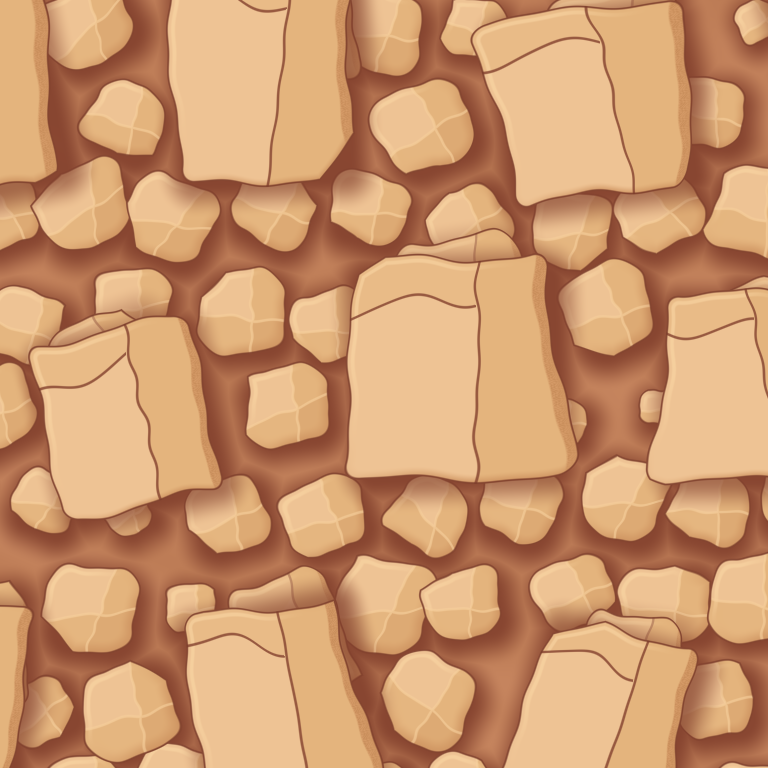
Reproduce this texture procedurally as a WebGL 1 fragment shader.

```glsl
precision highp float;
// Sandstone blocks and chipped pebbles lying on shaded reddish clay.
uniform vec2 u_resolution;

const vec3 CREAM = vec3(0.935, 0.765, 0.58);
const vec3 HONEY = vec3(0.89, 0.70, 0.48);
const vec3 TAN = vec3(0.81, 0.58, 0.38);
const vec3 UMBER = vec3(0.51, 0.25, 0.175);

float hash(vec2 p) { return fract(sin(dot(p, vec2(127.1, 311.7))) * 43758.5); }

vec2 turn(vec2 p, float a) {
  return vec2(p.x * cos(a) + p.y * sin(a), p.y * cos(a) - p.x * sin(a));
}

float slab(vec2 p, vec2 halfSize, float corner) {
  vec2 q = abs(p) - halfSize + corner;
  return length(max(q, 0.0)) + min(max(q.x, q.y), 0.0) - corner;
}

// Jittered centre of a cell, with every other row shifted
vec2 scatter(vec2 cell, float jitter) {
  vec2 r = vec2(hash(cell), hash(cell + 17.3)) - 0.5;
  return cell + 0.5 + r * jitter + vec2(mod(cell.y, 2.0) * 0.5 - 0.25, 0.0);
}

void placeBlock(vec2 cell, out vec2 centre, out vec2 halfSize, out float angle) {
  centre = scatter(cell, 0.2) * 0.41;
  halfSize = vec2(0.105, 0.115) + 0.035 * vec2(hash(cell + 3.1), hash(cell + 5.7));
  angle = (hash(cell + 9.2) - 0.4) * 0.75;
}

float blockDistance(vec2 p) {
  float nearest = 1.0, angle;
  vec2 home = floor(p / 0.41), centre, halfSize;
  for (int j = -1; j <= 1; j++) for (int i = -1; i <= 1; i++) {
    placeBlock(home + vec2(i, j), centre, halfSize, angle);
    nearest = min(nearest, slab(turn(p - centre, angle), halfSize, 0.02));
  }
  return nearest;
}

// Adds one stone to the layer and its shadow to the ground shade
void paintStone(inout vec4 layer, inout float shade, vec2 p, vec2 halfSize, float seed, float blocky) {
  float size = min(halfSize.x, halfSize.y);
  float corner = size * mix(0.62, 0.17, blocky);
  float shadow = 1.0 - smoothstep(-0.012, 0.034, slab(p + vec2(-0.007, 0.01), halfSize, corner));
  shade = max(shade, shadow);
  layer.rgb = mix(layer.rgb, UMBER, shadow * blocky * 0.65);
  // Tapered, wavy outline with one chipped corner
  p.x *= 1.0 + 0.13 * sin(seed * 3.0) * p.y / halfSize.y;
  vec2 q = p.yx / size;
  p += size * (0.045 * sin(q * vec2(3.1, 3.7) + seed) + 0.012 * sin(q * vec2(10.3, 9.1) + seed * 2.0));
  vec2 chip = vec2(cos(seed * 5.0), sin(seed * 5.0));
  float d = max(slab(p, halfSize, corner), dot(p, chip) - size * mix(0.98, 1.28, blocky));
  vec2 n = p / halfSize;
  // Facets: shaded side, and a front (pebbles) or a broken cap (blocks)
  float bend = 0.05 * sin(4.0 * n.y + seed) + 0.015 * sin(13.0 * n.y + seed);
  float side = n.x - 0.22 - 0.22 * n.y * sin(seed) - bend;
  float ledge = 0.2 * n.x * sin(seed * 1.7) + 0.05 * sin(5.0 * n.x + seed);
  float cap = n.y - 0.62 + ledge;
  float front = -0.15 - n.y + ledge * 1.5;
  float onSide = smoothstep(-0.03, 0.03, side);
  float onFront = smoothstep(-0.04, 0.04, front) * (1.0 - blocky);
  vec3 col = mix(CREAM, HONEY, onSide * 0.9);
  col = mix(col, mix(HONEY, TAN, onSide * 0.35), onFront * 0.8);
  col = mix(col, HONEY, blocky * smoothstep(-0.02, 0.02, cap) * (1.0 - onSide) * 0.5);
  // Grainy right edge of blocks, soft lower rims and upper glints
  float grain = sin(p.x * 910.0 + 3.0 * sin(p.y * 530.0)) * sin(p.y * 870.0 + 2.0 * sin(p.x * 410.0));
  float edge = n.x - 0.87 - 0.02 * sin(6.0 * n.y + seed);
  col = mix(col, TAN + 0.025 * grain, blocky * smoothstep(-0.01, 0.02, edge));
  float rim = smoothstep(-size * mix(0.35, 0.1, blocky), 0.0, d);
  col = mix(col, TAN, rim * smoothstep(-0.5, 1.2, n.x - n.y) * 0.85);
  float glint = (1.0 - smoothstep(0.001, 0.004, abs(d + 0.009))) * smoothstep(0.2, 1.2, n.y - n.x);
  col = mix(col, vec3(0.98, 0.84, 0.64), glint * 0.6);
  // Dark cracks on blocks, pale ridges on pebbles, dark outline on both
  float ledgeGap = mix(abs(front), abs(cap) + onSide, blocky) * halfSize.y;
  float ridge = 1.0 - smoothstep(0.0006, 0.0028, min(abs(side) * halfSize.x, ledgeGap));
  col = mix(col, mix(vec3(0.97, 0.82, 0.62), UMBER, blocky), ridge * mix(0.6, 0.8, blocky));
  col = mix(col, UMBER * 0.95, smoothstep(-0.0035, -0.001, d) * 0.9);
  layer = mix(layer, vec4(col, 1.0), 1.0 - smoothstep(-0.001, 0.001, d));
}

void main() {
  vec2 uv = gl_FragCoord.xy / u_resolution.y + vec2(2.0, 3.0);
  vec4 layer = vec4(UMBER, 0.0);
  float shade = 0.0;
  // Pebbles shrink to fit between the blocks
  vec2 home = floor(uv / 0.126);
  for (int j = -1; j <= 1; j++) for (int i = -1; i <= 1; i++) {
    vec2 cell = home + vec2(i, j);
    vec2 centre = scatter(cell, 0.26) * 0.126;
    float radius = min(0.049 + 0.013 * hash(cell + 2.4), blockDistance(centre) + 0.024);
    vec2 halfSize = radius * vec2(1.0, 0.82 + 0.22 * hash(cell + 6.6));
    vec2 p = turn(uv - centre, (hash(cell + 8.8) - 0.5) * 1.1);
    if (radius > 0.026) paintStone(layer, shade, p, halfSize, hash(cell + 4.2) * 40.0, 0.0);
  }
  // Large blocks, each with a smaller slab showing behind it
  home = floor(uv / 0.41);
  for (int j = -1; j <= 1; j++) for (int i = -1; i <= 1; i++) {
    vec2 cell = home + vec2(i, j), centre, halfSize;
    float angle, seed = hash(cell + 1.9) * 40.0;
    placeBlock(cell, centre, halfSize, angle);
    vec2 p = turn(uv - centre, angle);
    vec2 behind = halfSize * vec2(0.4 * sin(seed * 7.0), 0.5);
    paintStone(layer, shade, turn(p - behind, 0.12), halfSize * vec2(0.65, 0.68), seed + 2.0, 0.6);
    paintStone(layer, shade, p, halfSize, seed, 1.0);
  }
  // Clay with faint smears, darkened beside the stones
  float smear = sin(uv.x * 19.0 + 2.0 * sin(uv.y * 23.0)) + 0.5 * sin(uv.y * 71.0 + uv.x * 31.0);
  vec3 clay = mix(vec3(0.755, 0.50, 0.35) + 0.012 * smear, UMBER, shade * 0.9);
  gl_FragColor = vec4(mix(clay, layer.rgb, layer.a), 1.0);
}
```
